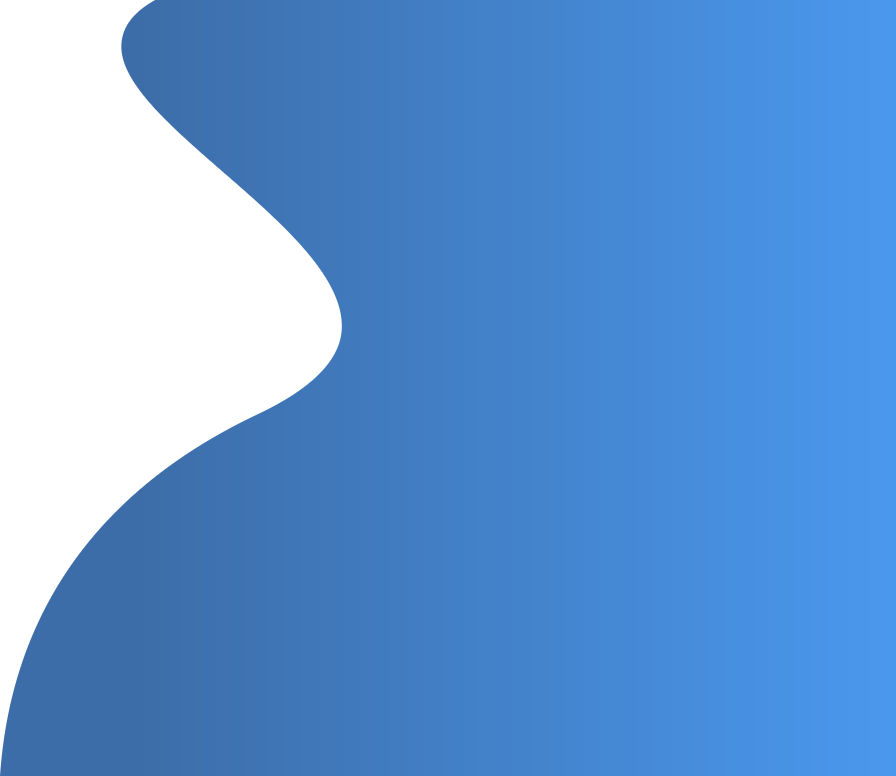
Write a WebGL 1 fragment shader that draws this background.

```glsl
precision highp float;

uniform vec2 u_resolution;

// Layout units: x runs right, y runs down from the top edge
const vec2 CANVAS = vec2(768.0, 666.0);

// Joints of the wavy edge, from top to bottom
const vec2 EDGE_TOP = vec2(133.0, 0.0);
const vec2 NOTCH = vec2(104.0, 40.0);
const vec2 BULGE = vec2(293.0, 280.0);
const vec2 SHOULDER = vec2(222.0, 355.0);
const vec2 EDGE_BOTTOM = vec2(0.0, 666.0);

// Horizontal gradient
const float FADE_START = 110.0;
const float FADE_END = 768.0;
const vec3 DEEP_BLUE = vec3(0.237, 0.426, 0.657);
const vec3 BRIGHT_BLUE = vec3(0.290, 0.597, 0.934);
const vec3 PAPER = vec3(1.0);

vec2 bezier(vec2 a, vec2 b, vec2 c, vec2 d, float t) {
  float s = 1.0 - t;
  return s * s * s * a + 3.0 * s * t * (s * b + t * c) + t * t * t * d;
}

vec2 bezierTangent(vec2 a, vec2 b, vec2 c, vec2 d, float t) {
  float s = 1.0 - t;
  return s * s * (b - a) + 2.0 * s * t * (c - b) + t * t * (d - c);
}

// Signed distance to a curve whose y always grows; positive on its right
float curveDistance(vec2 p, vec2 a, vec2 b, vec2 c, vec2 d) {
  float low = 0.0;
  float high = 1.0;
  for (int i = 0; i < 18; i++) {
    float middle = 0.5 * (low + high);
    if (bezier(a, b, c, d, middle).y < p.y) low = middle;
    else high = middle;
  }
  float t = 0.5 * (low + high);
  vec2 tangent = normalize(bezierTangent(a, b, c, d, t));
  return (p.x - bezier(a, b, c, d, t).x) * tangent.y;
}

float waveDistance(vec2 p) {
  if (p.y < NOTCH.y)
    return curveDistance(p, EDGE_TOP, vec2(115.0, 10.0), vec2(104.0, 23.0), NOTCH);
  if (p.y < BULGE.y)
    return curveDistance(p, NOTCH, vec2(104.0, 107.0), vec2(293.0, 197.0), BULGE);
  if (p.y < SHOULDER.y)
    return curveDistance(p, BULGE, vec2(293.0, 308.0), vec2(268.0, 333.0), SHOULDER);
  return curveDistance(p, SHOULDER, vec2(90.0, 417.0), vec2(10.0, 520.0), EDGE_BOTTOM);
}

void main() {
  vec2 uv = gl_FragCoord.xy / u_resolution;
  vec2 p = vec2(uv.x, 1.0 - uv.y) * CANVAS;
  float pixel = CANVAS.x / u_resolution.x;

  // Blue field
  float fade = clamp((p.x - FADE_START) / (FADE_END - FADE_START), 0.0, 1.0);
  vec3 blue = mix(DEEP_BLUE, BRIGHT_BLUE, fade);

  // Smooth white cutout on the left
  float coverage = clamp(waveDistance(p) / pixel + 0.5, 0.0, 1.0);
  gl_FragColor = vec4(mix(PAPER, blue, coverage), 1.0);
}
```
